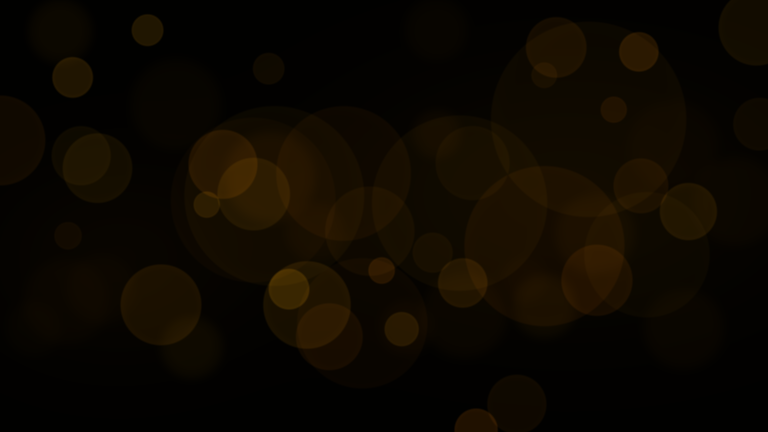
This background is drawn by a Shadertoy shader. Its source:

```glsl
// Dim amber bokeh: translucent lens discs drifting over a black backdrop.

vec4 hash4(float n) {
    vec4 p = fract(n * vec4(0.1031, 0.1030, 0.0973, 0.1099));
    p += dot(p, p.wzxy + 33.33);
    return fract((p.xxyz + p.yzzw) * p.zywx);
}

// Filled disc with a soft border and a slightly brighter rim.
float lensDisc(float dist, float radius, float softness) {
    float fill = 1.0 - smoothstep(radius - softness, radius + softness, dist);
    float rim = smoothstep(0.8 * radius, radius, dist);
    return fill * (0.9 + 0.15 * rim);
}

// Adds up discs spread evenly over spanX and clustered around mid height.
vec3 bokehLayer(vec2 p, int count, vec2 spanX, vec2 radii, float softness, float glow, float seed) {
    float aspect = iResolution.x / iResolution.y;
    float edge = max(softness, 1.0 / iResolution.y);
    vec3 light = vec3(0.0);
    for (int i = 0; i < count; i++) {
        float id = float(i);
        vec4 rnd = hash4(id + seed);
        vec4 look = hash4(id + seed + 57.3);
        float across = fract(id * 0.618 + rnd.x * 0.12);
        vec2 center = vec2(mix(spanX.x, spanX.y, across) * aspect,
                           mix(-0.1, 1.1, 0.5 * (rnd.y + rnd.z)));
        float radius = mix(radii.x, radii.y, rnd.w);
        vec3 tint = mix(vec3(1.0, 0.48, 0.01), vec3(1.0, 0.70, 0.02), look.x);
        float strength = glow * mix(0.3, 1.0, look.y);
        light += tint * strength * lensDisc(length(p - center), radius, edge);
    }
    return light;
}

// Wide elliptical haze.
float haze(vec2 p, vec2 center, vec2 size) {
    vec2 q = (p - center) / size;
    return exp(-dot(q, q));
}

void mainImage(out vec4 fragColor, in vec2 fragCoord) {
    vec2 p = fragCoord / iResolution.y;
    float aspect = iResolution.x / iResolution.y;

    // Backdrop glow, fading to black at the top and bottom
    vec3 color = vec3(0.003, 0.002, 0.0);
    color += vec3(0.034, 0.020, 0.0) * haze(p, vec2(0.74 * aspect, 0.55), vec2(0.55, 0.32));
    color += vec3(0.030, 0.017, 0.0) * haze(p, vec2(0.15 * aspect, 0.40), vec2(0.32, 0.24));

    // Large faint discs, mostly right of center
    color += bokehLayer(p, 8, vec2(0.25, 0.92), vec2(0.14, 0.23), 0.003, 0.068, 11.0);
    // Out-of-focus blobs
    color += bokehLayer(p, 18, vec2(-0.02, 1.02), vec2(0.045, 0.11), 0.025, 0.050, 43.0);
    // Crisp medium discs
    color += bokehLayer(p, 18, vec2(-0.02, 1.04), vec2(0.05, 0.105), 0.003, 0.095, 91.0);
    // Small bright discs
    color += bokehLayer(p, 13, vec2(0.08, 0.88), vec2(0.028, 0.055), 0.003, 0.145, 137.0);

    fragColor = vec4(color, 1.0);
}
```
